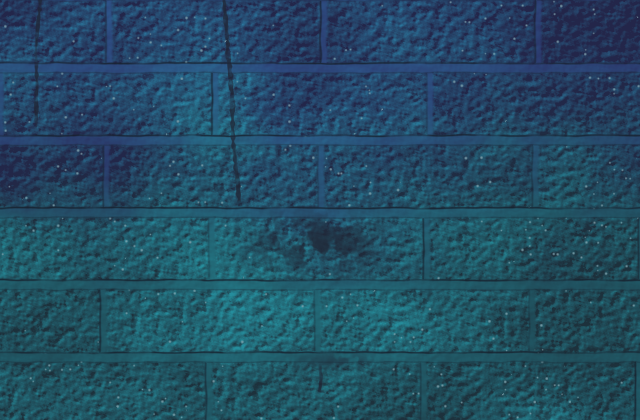
This texture is drawn by a Shadertoy shader. Its source:

```glsl
// Painted block wall in running bond: rough bricks between smooth, paler mortar.
// Brick faces are lit value noise; broad noise varies the blue to teal paint.
// Chips, dark drips and stains are laid over the bricks and joints.

const vec2 BRICK = vec2(0.511, 0.1722);        // pitch, in canvas heights
const vec2 JOINT = vec2(0.0075, 0.0115);       // half widths of the mortar
const vec3 SHADE = vec3(0.125, 0.175, 0.245);
const vec3 PAINT = vec3(0.140, 0.320, 0.400);
const vec3 GLOW = vec3(0.155, 0.500, 0.585);
const vec3 STAIN = vec3(0.125, 0.145, 0.205);
const vec3 CHIP = vec3(0.52, 0.66, 0.70);

float hash(vec2 p) {
    vec3 q = fract(vec3(p.xyx) * 0.1031);
    q += dot(q, q.yzx + 33.33);
    return fract((q.x + q.y) * q.z);
}

float noise(vec2 p) {
    vec2 i = floor(p), f = fract(p);
    f = f * f * (3.0 - 2.0 * f);
    return mix(mix(hash(i), hash(i + vec2(1, 0)), f.x),
               mix(hash(i + vec2(0, 1)), hash(i + vec2(1, 1)), f.x), f.y);
}

float fbm(vec2 p, int octaves) {
    float sum = 0.0, amp = 0.5, total = 0.0;
    for (int i = 0; i < octaves; i++) {
        sum += amp * noise(p);
        total += amp;
        amp *= 0.5;
        p = mat2(1.6, 1.2, -1.2, 1.6) * p + 7.3;
    }
    return sum / total;
}

// Soft line of given half width around distance d
float line(float d, float width, float blur) {
    return 1.0 - smoothstep(width - blur, width + blur, abs(d));
}

// Gaussian spot
float spot(vec2 p, vec2 centre, vec2 size) {
    vec2 q = (p - centre) / size;
    return exp(-dot(q, q));
}

// Ragged vertical run of paint ending at height "end"
float drip(vec2 p, float x, float slant, float end, float width) {
    float path = x + slant * p.y + 0.012 * (noise(vec2(p.y * 9.0, x * 40.0)) - 0.5);
    float ragged = width * (0.5 + noise(p * 95.0));
    float broken = 0.5 + 0.5 * smoothstep(0.25, 0.55, noise(p * 60.0 + 4.0));
    return line(p.x - path, ragged, 0.002) * broken * smoothstep(end, end - 0.015, p.y);
}

// Scattered paint chips of random size, gathered in clusters
float chips(vec2 p, float scale, float blur) {
    vec2 cell = floor(p * scale);
    vec2 offset = 0.3 + 0.4 * vec2(hash(cell + 3.1), hash(cell + 8.7));
    float cluster = smoothstep(0.45, 0.75, fbm(p * 7.0 + 21.0, 2));
    float present = step(0.995 - 0.05 * cluster, hash(cell + 15.0));
    float radius = 0.12 + 0.2 * hash(cell + 31.0);
    float d = length(fract(p * scale) - offset) - radius;
    return present * (1.0 - smoothstep(-blur * scale, blur * scale, d));
}

void mainImage(out vec4 fragColor, in vec2 fragCoord) {
    float px = 1.0 / iResolution.y;
    vec2 p = vec2(fragCoord.x, iResolution.y - fragCoord.y) * px;  // y runs down

    // Running bond: signed offset from the nearest joint on each axis
    vec2 w = p + 0.005 * (vec2(fbm(p * 22.0, 2), fbm(p * 22.0 + 40.0, 2)) - 0.5);
    float level = (w.y - 0.162) / BRICK.y;
    float row = floor(level) + 1.0;
    float shift = 0.260 - 0.0035 * row + 0.5 * BRICK.x * mod(row, 2.0);
    float column = (w.x - shift) / BRICK.x;
    vec2 offset = (fract(vec2(column, level) + 0.5) - 0.5) * BRICK;
    vec2 gap = abs(offset) - JOINT;
    float face = smoothstep(-0.002 - px, 0.002 + px, min(gap.x, gap.y));
    float bed = 1.0 - smoothstep(-0.002, 0.002, gap.y);
    float brickSeed = hash(vec2(floor(column) + 5.0, row + 11.0));
    float jointSeed = hash(vec2(floor(column + 0.5) + 23.0, row + 2.0));

    // Broad paint tone: bright centre, darker top and sides
    float cloud = fbm(p * vec2(4.0, 5.0) + 3.0, 4) - 0.5;
    float centre = spot(p, vec2(0.76, 0.66), vec2(0.40, 0.52));
    float tone = 0.31 + 0.28 * centre + 0.75 * cloud + 0.08 * p.y;
    tone -= 0.14 * spot(p, vec2(1.42, 0.35), vec2(0.35, 0.55));

    // Rough face, lit from the upper left
    vec2 grain = p * vec2(72.0, 84.0);
    float height = fbm(grain, 3);
    float relief = height - fbm(grain - vec2(0.35, 0.45), 3);
    float pits = smoothstep(0.42, 0.22, height);
    float brickTone = tone + 0.12 * (brickSeed - 0.5) + 0.95 * relief - 0.22 * pits;
    float mortarTone = 0.14 + 0.75 * tone + 0.18 * relief + 0.12 * (noise(p * vec2(14.0, 60.0)) - 0.5);
    float t = clamp(mix(mortarTone, brickTone, face), 0.0, 1.1);
    vec3 color = t < 0.5 ? mix(SHADE, PAINT, t * 2.0) : mix(PAINT, GLOW, t * 2.0 - 1.0);

    // Blue paint above, teal below; mortar keeps more blue
    float blue = 1.0 - smoothstep(0.1, 0.75, p.y + 0.5 * cloud);
    color += mix(vec3(-0.012, 0.018, -0.01), vec3(0.012, -0.025, 0.045), blue);
    color += (1.0 - face) * mix(vec3(0.0, 0.01, 0.01), vec3(0.025, 0.015, 0.07), blue);

    // Shadows under the bricks and beside upright joints
    float wear = 0.5 + 0.5 * smoothstep(0.25, 0.6, noise(p * vec2(18.0, 30.0)));
    float under = line(offset.y + JOINT.y, 0.0018, 0.0025) * wear;
    float over = line(offset.y - JOINT.y, 0.0012, 0.0025) * 0.35;
    float beside = line(offset.x + JOINT.x, 0.0018, 0.003) * (0.25 + 0.6 * jointSeed);
    float shadow = max(max(under * 0.85, over), beside * (1.0 - bed));
    color = mix(color, SHADE * 0.7, shadow);

    // Stains, drips and chips
    float patches = spot(p, vec2(0.76, 0.58), vec2(0.14, 0.06)) + 0.6 * spot(p, vec2(0.80, 0.86), vec2(0.09, 0.018));
    float stain = patches * smoothstep(0.42, 0.62, fbm(p * 38.0, 3) + 0.08 * patches);
    float runs = max(drip(p, 0.535, 0.07, 0.49, 0.0050), drip(p, 0.095, -0.04, 0.31, 0.0038));
    runs = max(runs, drip(p, 0.750, 0.01, 0.94, 0.0040) * smoothstep(0.86, 0.89, p.y));
    color = mix(color, STAIN, clamp(0.8 * stain + 0.78 * runs, 0.0, 0.9));
    color = mix(color, CHIP, 0.75 * face * chips(p, 105.0, px));

    fragColor = vec4(clamp(color, 0.0, 1.0), 1.0);
}
```
